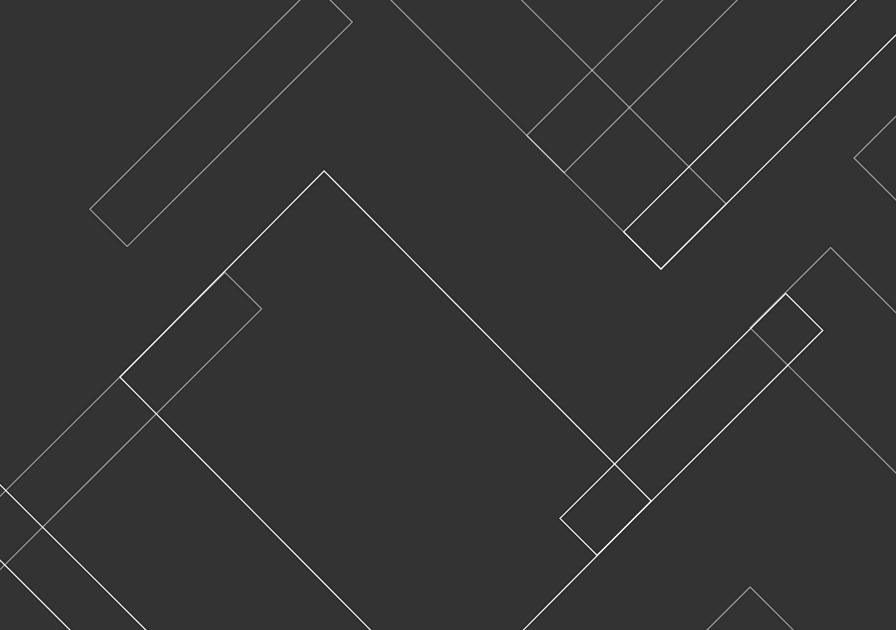
Write a Shadertoy shader that draws this background.

```glsl
// Thin pale outlines of diagonal rectangles over a charcoal background.

// Layout grid: lengths below are in these units, y pointing down
const vec2 GRID = vec2(768.0, 542.0);
const float FAR = 2000.0;          // edge well outside the canvas

const vec3 CHARCOAL = vec3(0.2);
const vec3 PALE = vec3(0.96);
const float LINE_WIDTH = 1.1;
const float HALO_DEPTH = 0.04;     // darkening beside each line
const float HALO_INNER = 1.2;
const float HALO_OUTER = 2.8;
const float BRIGHT = 1.0;
const float FAINT = 0.55;

// Large frame, drawn with a slight vertical stretch
const float LARGE_STRETCH = 1.013;
const vec4 LARGE_FRAME = vec4(423.0, -217.5, 983.7, 132.7);

// Frames as (min sum, min difference, max sum, max difference) of x and y
const int FRAME_COUNT = 10;
const vec4 FRAMES[FRAME_COUNT] = vec4[FRAME_COUNT](
    vec4(257.0, -103.0, 321.0, 283.0),   // upper left bar
    vec4(-FAR, 335.0, 798.0, 447.0),     // upper descending bar
    vec4(568.0, 335.0, 632.0, FAR),      // upper rising bar
    vec4(868.0, 596.0, FAR, FAR),        // right corner
    vec4(925.0, 361.0, FAR, 499.0),      // right descending bar
    vec4(427.0, -FAR, 490.0, -41.5),     // left rising bar
    vec4(1148.0, -FAR, FAR, 138.0),      // bottom peak
    vec4(734.0, 335.0, 798.0, FAR),      // upper right bar
    vec4(926.0, 34.0, 989.5, 421.0),     // lower right bar
    vec4(-FAR, -482.0, FAR, -417.0));    // lower left bar
const int FIRST_BRIGHT = 7;

// Distance from a point to the outline of a rectangle turned by 45 degrees
float outlineDistance(vec2 p, vec4 frame) {
    vec2 diagonal = vec2(p.x + p.y, p.x - p.y);
    vec2 center = 0.5 * (frame.xy + frame.zw);
    vec2 halfSize = 0.5 * (frame.zw - frame.xy);
    vec2 q = abs(diagonal - center) - halfSize;
    float d = length(max(q, 0.0)) + min(max(q.x, q.y), 0.0);
    return abs(d) * inversesqrt(2.0);
}

// Adds one outline to the accumulated (ink, halo) pair
vec2 addOutline(vec2 layer, float d, float strength, float pixel) {
    float coverage = clamp((0.5 * LINE_WIDTH - d) / pixel + 0.5, 0.0, 1.0);
    coverage = min(coverage, LINE_WIDTH / pixel);
    float halo = 1.0 - smoothstep(HALO_INNER, HALO_OUTER, d);
    return vec2(mix(layer.x, 1.0, coverage * strength),
                max(layer.y, halo * strength));
}

void mainImage(out vec4 fragColor, in vec2 fragCoord) {
    vec2 uv = fragCoord / iResolution.xy;
    vec2 p = vec2(uv.x, 1.0 - uv.y) * GRID;
    float pixel = GRID.y / iResolution.y;

    // Large frame first, then the bars around it
    vec2 stretched = vec2(p.x, p.y / LARGE_STRETCH);
    vec2 layer = addOutline(vec2(0.0), outlineDistance(stretched, LARGE_FRAME),
                            BRIGHT, pixel);
    for (int i = 0; i < FRAME_COUNT; i++) {
        float strength = i < FIRST_BRIGHT ? FAINT : BRIGHT;
        layer = addOutline(layer, outlineDistance(p, FRAMES[i]), strength, pixel);
    }

    vec3 color = mix(CHARCOAL - HALO_DEPTH * layer.y, PALE, layer.x);
    fragColor = vec4(color, 1.0);
}
```
